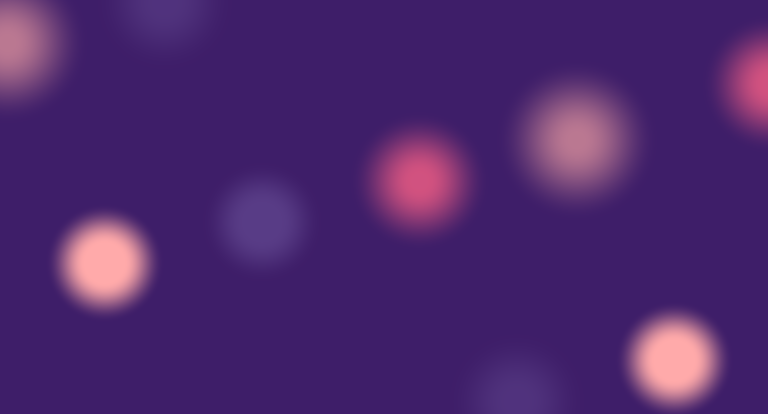
This background is drawn by a Shadertoy shader. Its source:

```glsl
// Out-of-focus lights in peach, pink, rose and lavender on deep violet.
// Discs are spread by an additive lattice sequence; each kind of light has
// its own colour, strength and blur, and is blended over the background.

// Evenly scattered point in the unit square for each index
vec2 scatter(float index) {
    return fract(vec2(0.197, 0.387) + index * vec2(0.7236, 0.3608));
}

// Soft disc: opaque inside the core, fading out at the rim
float softDisc(float dist, float core, float rim) {
    return 1.0 - smoothstep(core, rim, dist);
}

void mainImage(out vec4 fragColor, in vec2 fragCoord) {
    // Colour and opacity of each kind of light
    vec4 tints[5] = vec4[5](
        vec4(1.00, 0.665, 0.665, 1.0),  // peach
        vec4(0.82, 0.32, 0.50, 1.0),    // pink
        vec4(0.35, 0.24, 0.53, 0.65),   // faint lavender
        vec4(0.35, 0.24, 0.53, 0.95),   // lavender
        vec4(0.73, 0.47, 0.57, 1.0));   // rose

    // Core and rim radius of each kind, in canvas heights
    vec2 radii[5] = vec2[5](
        vec2(0.048, 0.143),
        vec2(0.020, 0.168),
        vec2(0.025, 0.165),
        vec2(0.045, 0.145),
        vec2(0.015, 0.195));

    float aspect = iResolution.x / iResolution.y;
    vec2 uv = fragCoord / iResolution.y;
    vec3 color = vec3(0.245, 0.118, 0.412);

    for (int i = 0; i < 10; i++) {
        // Stretch past the canvas so that some lights are cut by its edge
        vec2 center = scatter(float(i)) * 1.2 - 0.1;
        center.x *= aspect;

        int kind = i % 5;
        float cover = softDisc(distance(uv, center), radii[kind].x, radii[kind].y);
        color = mix(color, tints[kind].rgb, cover * tints[kind].a);
    }

    fragColor = vec4(color, 1.0);
}
```
